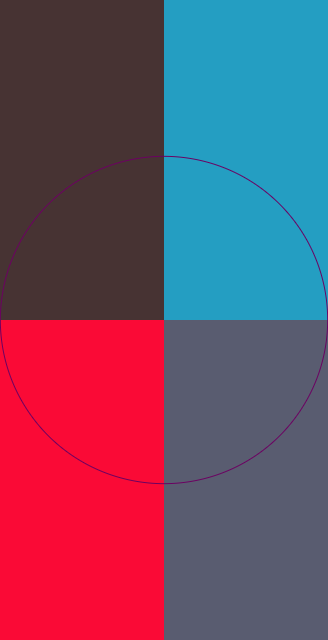
This background is drawn by a Shadertoy shader. Its source:

```glsl
// Four flat colour quadrants meeting at the centre of the canvas,
// crossed by a hairline circle that spans the full width.
// Quadrants are blended by smoothed half-planes, the ring by its distance.

#define BROWN vec3(0.28, 0.20, 0.20)
#define BLUE vec3(0.14, 0.62, 0.76)
#define RED vec3(0.98, 0.04, 0.21)
#define SLATE vec3(0.35, 0.36, 0.44)
#define RING_COLOR vec3(0.42, 0.0, 0.38)
#define RING_RADIUS 0.499
#define RING_WIDTH 0.003

// Coverage of the region where the signed distance is negative
float coverage(float dist, float pixel) {
    return clamp(0.5 - dist / pixel, 0.0, 1.0);
}

void mainImage(out vec4 fragColor, in vec2 fragCoord) {
    // Centred coordinates, one unit per canvas width
    vec2 p = (fragCoord - 0.5 * iResolution.xy) / iResolution.x;
    float pixel = 1.0 / iResolution.x;

    // Quadrants
    float right = coverage(-p.x, pixel);
    float top = coverage(-p.y, pixel);
    vec3 color = mix(mix(RED, SLATE, right), mix(BROWN, BLUE, right), top);

    // Thin ring, with opacity kept true to its width at small sizes
    float ringDistance = abs(length(p) - RING_RADIUS);
    float lineWidth = max(RING_WIDTH, pixel);
    float ring = coverage(ringDistance - 0.5 * lineWidth, pixel);
    color = mix(color, RING_COLOR, ring * RING_WIDTH / lineWidth);

    fragColor = vec4(color, 1.0);
}
```
